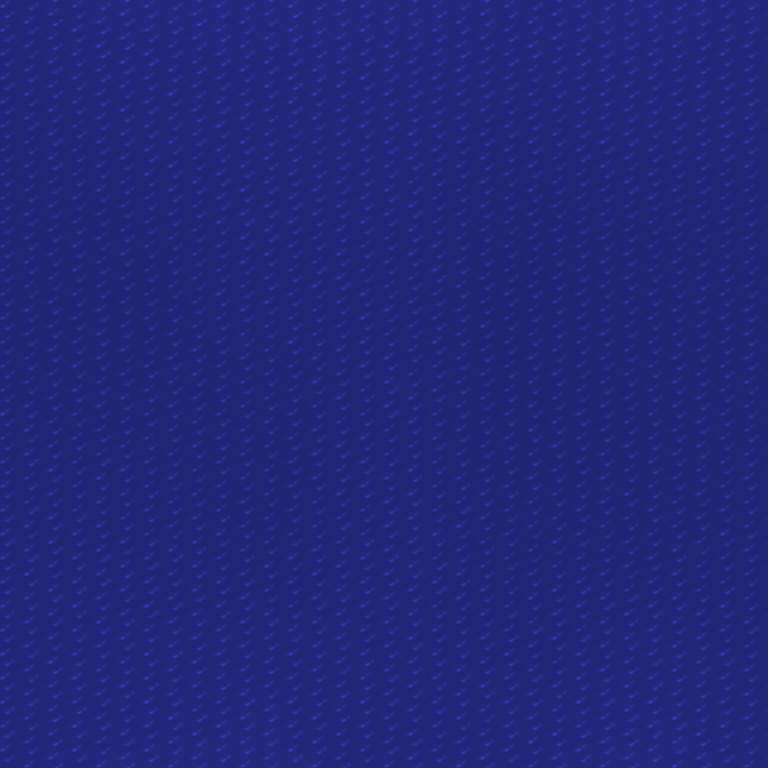
Give the GLSL for this texture, as a Shadertoy shader.

```glsl
const float REPEATS = 32.0;        // cells across the canvas
const float ROWS_PER_CELL = 2.0;   // thread rows in each cell height
const float SLANT = 1.0 / 3.0;     // rise of the threads to the right
const float STAGGER = 0.2;         // shift of every second row
const float WEAR = 0.35;           // loss of brightness between stitches
const float GRAIN = 0.035;
const float EDGE_SHEEN = 0.07;     // lighter top and bottom
const float CLOUD_SHEEN = 0.04;

const vec3 GROUND = vec3(0.137, 0.143, 0.462);
const vec3 THREAD = vec3(0.160, 0.160, 0.540);
const vec3 SOFT_STITCH = vec3(0.180, 0.190, 0.610);
const vec3 BRIGHT_STITCH = vec3(0.215, 0.230, 0.730);

// Centres and radii are in cell units
const vec2 THREAD_CENTER = vec2(0.36, 0.0);
const vec2 THREAD_RADIUS = vec2(0.30, 0.065);
const vec2 BRIGHT_CENTER = vec2(0.32, -0.05);
const vec2 BRIGHT_RADIUS = vec2(0.09, 0.052);
const vec2 SOFT_CENTER = vec2(0.53, 0.06);
const vec2 SOFT_RADIUS = vec2(0.075, 0.05);

float hash(vec2 p) {
    vec3 q = fract(vec3(p.xyx) * 0.1031);
    q += dot(q, q.yzx + 33.33);
    return fract((q.x + q.y) * q.z);
}

float valueNoise(vec2 p) {
    vec2 i = floor(p);
    vec2 f = fract(p);
    f = f * f * (3.0 - 2.0 * f);
    float low = mix(hash(i), hash(i + vec2(1.0, 0.0)), f.x);
    float high = mix(hash(i + vec2(0.0, 1.0)), hash(i + 1.0), f.x);
    return mix(low, high, f.y);
}

// Smooth coverage of an ellipse
float stitch(vec2 p, vec2 center, vec2 radius, float blur) {
    vec2 d = (p - center) / radius;
    float dist = (length(d) - 1.0) * min(radius.x, radius.y);
    return 1.0 - smoothstep(-0.5 * blur, 0.5 * blur, dist);
}

void mainImage(out vec4 fragColor, in vec2 fragCoord) {
    vec2 uv = fragCoord / iResolution.xy;
    vec2 cloth = uv * REPEATS;
    float blur = max(0.04, REPEATS / min(iResolution.x, iResolution.y));

    // Slanted, staggered stitch grid
    float across = (cloth.y - cloth.x * SLANT) * ROWS_PER_CELL;
    float row = floor(across);
    float along = cloth.x + STAGGER * mod(row, 2.0);
    vec2 cell = vec2(floor(along), row);
    vec2 local = vec2(fract(along), (fract(across) - 0.5) / ROWS_PER_CELL);

    // Each stitch is worn by its own amount
    float brightWear = 1.0 - WEAR * hash(cell + 71.0);
    float softWear = 1.0 - WEAR * hash(cell + 137.0);
    float threadWear = 1.0 - WEAR * hash(cell + 211.0);

    // Thread with two glints
    vec3 color = GROUND;
    color = mix(color, THREAD, threadWear * stitch(local, THREAD_CENTER, THREAD_RADIUS, blur));
    color = mix(color, SOFT_STITCH, softWear * stitch(local, SOFT_CENTER, SOFT_RADIUS, blur));
    color = mix(color, BRIGHT_STITCH, brightWear * stitch(local, BRIGHT_CENTER, BRIGHT_RADIUS, blur));

    // Fine grain and broad sheen
    float grain = GRAIN * (valueNoise(cloth * 6.0) - 0.5);
    float edge = 2.0 * uv.y - 1.0;
    float sheen = EDGE_SHEEN * (edge * edge - 0.3);
    sheen += CLOUD_SHEEN * (valueNoise(uv * vec2(6.0, 3.0) + 9.0) - 0.5);
    color *= 1.0 + grain + sheen;

    fragColor = vec4(color, 1.0);
}
```
